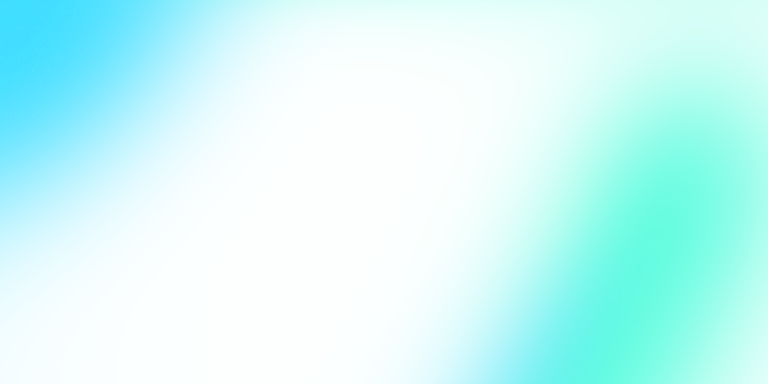
Reproduce this background procedurally as a Shadertoy shader.

```glsl
// Soft white backdrop with a sky-blue glow in the top left corner, a slanted
// mint band on the right and a pale mint haze along the top edge.
// Each glow is an exponential falloff; sparse cellular specks add fine grain.

// Colours
const vec3 PAPER = vec3(0.995, 1.0, 1.0);
const vec3 SKY   = vec3(0.25, 0.87, 1.0);
const vec3 MINT  = vec3(0.40, 0.99, 0.88);
const vec3 AQUA  = vec3(0.36, 0.91, 0.97);

// Corner glow: radii across and along its diagonal
const vec2 SKY_CORNER = vec2(0.0, 1.0);
const vec2 SKY_RADII  = vec2(0.48, 0.736);

// Slanted band: a point on its axis, the axis direction and its extents
const vec2  BAND_POINT  = vec2(1.667, 0.297);
const vec2  BAND_AXIS   = vec2(0.431, 0.902);
const float BAND_LEFT   = 0.28;
const float BAND_RIGHT  = 0.33;
const float BAND_LENGTH = 0.55;

// Top haze and grain
const float HAZE_STRENGTH  = 0.20;
const float SPECK_CELLS    = 90.0;
const float SPECK_DENSITY  = 0.25;
const float SPECK_STRENGTH = 0.07;

vec2 hash2(vec2 cell) {
    vec3 q = fract(cell.xyx * vec3(0.1031, 0.1030, 0.0973));
    q += dot(q, q.yzx + 33.33);
    return fract((q.xx + q.yz) * q.zy);
}

// Cubic exponential falloff within a rotated ellipse
float cornerGlow(vec2 p) {
    vec2 q = p - SKY_CORNER;
    vec2 diagonal = vec2(q.x - q.y, q.x + q.y) * 0.7071;
    float r = length(diagonal / SKY_RADII);
    return exp(-1.1 * r * r * r);
}

// q.x runs across the band, q.y along it
float bandGlow(vec2 q) {
    float across = q.x / (q.x < 0.0 ? BAND_LEFT : BAND_RIGHT);
    float along = max(q.y, 0.0) / BAND_LENGTH;
    return exp(-across * across - along * along * along);
}

// One jittered dot in some of the grid cells
float specks(vec2 p) {
    vec2 grid = p * SPECK_CELLS;
    vec2 cell = floor(grid);
    vec2 center = 0.3 + 0.4 * hash2(cell);
    float present = step(hash2(cell + 57.0).x, SPECK_DENSITY);
    return present * (1.0 - smoothstep(0.05, 0.32, length(grid - cell - center)));
}

void mainImage(out vec4 fragColor, in vec2 fragCoord) {
    vec2 p = fragCoord / iResolution.y;

    // Haze that deepens towards the right
    float hazeDepth = mix(0.07, 0.17, smoothstep(0.8, 2.0, p.x));
    float haze = HAZE_STRENGTH * exp(-(1.0 - p.y) / hazeDepth);
    haze *= smoothstep(0.1, 0.65, p.x);
    vec3 color = mix(PAPER, MINT, haze);

    // Faint cool tint at the lower left
    color = mix(color, SKY, 0.05 * exp(-p.x / 0.25));

    // Mint band, cooler at the foot of its left flank
    vec2 offset = p - BAND_POINT;
    vec2 q = vec2(dot(offset, vec2(BAND_AXIS.y, -BAND_AXIS.x)), dot(offset, BAND_AXIS));
    float cool = (1.0 - smoothstep(-0.28, 0.12, q.x)) * (1.0 - smoothstep(0.0, 0.5, p.y));
    float band = bandGlow(q);
    color = mix(color, mix(MINT, AQUA, cool), band);

    // Sky glow
    float sky = cornerGlow(p);
    color = mix(color, SKY, sky);

    // Grain only where the glows are strong
    float tint = max(sky, 0.4 * band);
    color = mix(color, PAPER, SPECK_STRENGTH * tint * specks(p));

    fragColor = vec4(color, 1.0);
}
```
